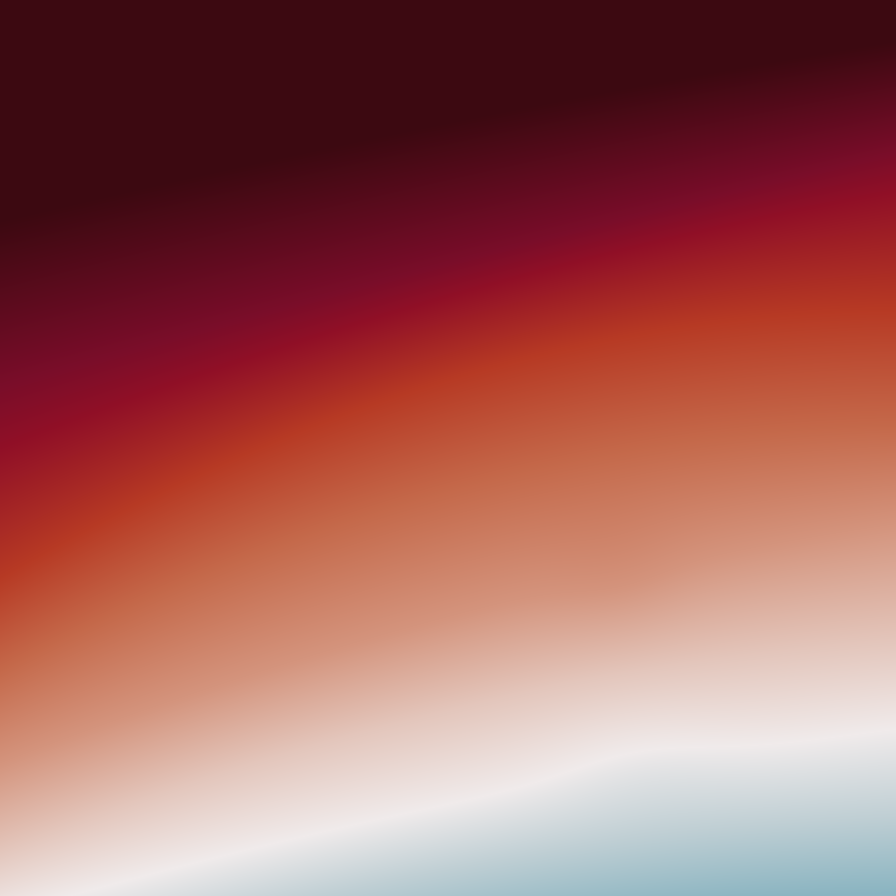
Give the GLSL for this background, as a Shadertoy shader.

```glsl
const int STOPS = 10;

// Colour bands, from the dark top to the blue foot
const vec3 BAND_COLOUR[STOPS] = vec3[](
    vec3(0.235, 0.035, 0.065), vec3(0.475, 0.050, 0.160),
    vec3(0.565, 0.060, 0.150), vec3(0.715, 0.225, 0.140),
    vec3(0.770, 0.410, 0.290), vec3(0.830, 0.580, 0.490),
    vec3(0.890, 0.775, 0.735), vec3(0.940, 0.920, 0.920),
    vec3(0.750, 0.810, 0.830), vec3(0.540, 0.705, 0.755));

// Height of each band at the left, centre and right
const vec3 BAND_HEIGHT[STOPS] = vec3[](
    vec3(0.753, 0.863, 0.954), vec3(0.570, 0.707, 0.831),
    vec3(0.499, 0.668, 0.785), vec3(0.355, 0.577, 0.655),
    vec3(0.251, 0.453, 0.525), vec3(0.147, 0.310, 0.414),
    vec3(0.049, 0.206, 0.284), vec3(-0.022, 0.102, 0.186),
    vec3(-0.100, 0.030, 0.089), vec3(-0.190, -0.050, 0.003));

// Local bends in the bands
const vec2 RIDGE_CENTRE = vec2(0.71, 0.16);
const vec2 RIDGE_SIZE = vec2(0.11, 0.07);
const float RIDGE_LIFT = 0.018;
const vec2 DIP_CENTRE = vec2(0.69, 0.36);
const vec2 DIP_SIZE = vec2(0.07, 0.07);
const float DIP_DEPTH = 0.014;

float softSpot(vec2 p, vec2 centre, vec2 size) {
    vec2 d = (p - centre) / size;
    return exp(-dot(d, d));
}

// Parabola through the left, centre and right heights
float bandHeight(vec3 h, float x) {
    vec3 weights = vec3((1.0 - x) * (1.0 - 2.0 * x),
                        4.0 * x * (1.0 - x),
                        x * (2.0 * x - 1.0));
    return dot(h, weights);
}

vec3 sweepColour(vec2 p) {
    vec3 colour = BAND_COLOUR[0];
    float upper = bandHeight(BAND_HEIGHT[0], p.x);
    for (int i = 1; i < STOPS; i++) {
        float lower = bandHeight(BAND_HEIGHT[i], p.x);
        float blend = clamp((upper - p.y) / (upper - lower), 0.0, 1.0);
        colour = mix(colour, BAND_COLOUR[i], blend);
        upper = lower;
    }
    return colour;
}

void mainImage(out vec4 fragColor, in vec2 fragCoord) {
    vec2 uv = fragCoord / iResolution.xy;

    // Bend the sweep around the pale ridge and the tan hollow
    vec2 p = uv;
    p.y -= RIDGE_LIFT * softSpot(uv, RIDGE_CENTRE, RIDGE_SIZE);
    p.y += DIP_DEPTH * softSpot(uv, DIP_CENTRE, DIP_SIZE);

    fragColor = vec4(sweepColour(p), 1.0);
}
```
